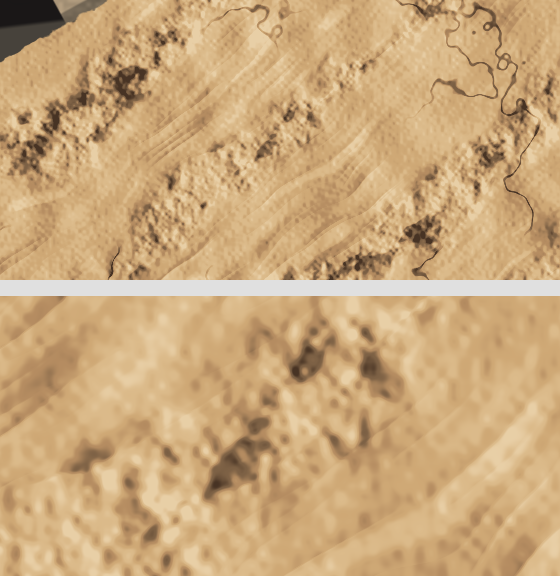
Top, the full canvas; bottom, a detail of the centre.
This texture is drawn by a WebGL 1 fragment shader. Its source:

```glsl
precision highp float;
// Sunlit dry earth: smooth, combed folds between crumbling diagonal bands.
// A noise height field is lit by its slope toward a low sun, then pits and
// cracks are darkened and the tone is coloured; a shaded kerb fills one corner.
uniform vec2 u_resolution;

const float GRAIN_ANGLE = 0.733;
const float BAND_SPACING = 0.53;
const vec2 SUN = vec2(0.96, 0.28);

float hash(vec2 p) {
  return fract(sin(dot(p, vec2(127.1, 311.7))) * 43758.5453);
}

float noise(vec2 p) {
  vec2 i = floor(p), f = fract(p);
  f = f * f * (3.0 - 2.0 * f);
  return mix(mix(hash(i), hash(i + vec2(1.0, 0.0)), f.x),
             mix(hash(i + vec2(0.0, 1.0)), hash(i + 1.0), f.x), f.y);
}

float fbm(vec2 p) {
  float sum = 0.0, amp = 0.533;
  for (int i = 0; i < 4; i++) {
    sum += amp * noise(p);
    p = mat2(1.6, 1.2, -1.2, 1.6) * p + 7.3;
    amp *= 0.5;
  }
  return sum;
}

float ridge(vec2 p) {
  return 1.0 - abs(2.0 * noise(p) - 1.0);
}

vec2 rotate(vec2 p, float a) {
  float c = cos(a), s = sin(a);
  return vec2(c * p.x + s * p.y, c * p.y - s * p.x);
}

// x runs along the grain, y across it, bent by slow noise
vec2 grainCoords(vec2 p) {
  vec2 g = rotate(p, GRAIN_ANGLE);
  g.y += 0.10 * (noise(p * 3.1 + 4.0) - 0.5) + 0.025 * (noise(p * 9.0) - 0.5);
  return g;
}

// 1 in the crumbled bands, 0 on the smooth ground between them
float roughness(vec2 p, vec2 g) {
  float d = abs(fract((g.y - 0.25) / BAND_SPACING + 0.5) - 0.5) * BAND_SPACING;
  d += 0.22 * (fbm(p * 5.0 + 2.0) - 0.5);
  return 1.0 - smoothstep(0.02, 0.13, d);
}

float height(vec2 p) {
  vec2 g = grainCoords(p);
  float rough = roughness(p, g);
  float folded = smoothstep(0.4, 0.7, noise(g * vec2(2.0, 4.0) + 11.0)) * (1.0 - rough);
  float h = 0.060 * noise(p * 3.0) + 0.022 * noise(p * 9.0 + 3.0);
  h += 0.014 * noise(g * vec2(3.0, 15.0));
  h += folded * (0.018 * ridge(g * vec2(2.2, 13.0) + 5.0) + 0.005 * ridge(g * vec2(4.0, 34.0)));
  h += 0.0030 * noise(g * vec2(9.0, 52.0)) + 0.0022 * noise(p * 75.0);
  h += rough * (0.022 * noise(p * 19.0) + 0.010 * noise(p * 42.0) + 0.0045 * noise(p * 85.0));
  return h;
}

float slopeToSun(vec2 p) {
  float e = 0.004;
  return (height(p - SUN * e) - height(p + SUN * e)) / (2.0 * e);
}

// shadowed hollows and thin wandering cracks
float hollows(vec2 p, vec2 g, float rough) {
  float pit = smoothstep(0.61, 0.72, fbm(g * vec2(8.0, 13.0) + 3.0)) * rough;
  float line = abs(fbm(p * 3.6 + 8.0) - 0.5);
  float patches = smoothstep(0.48, 0.66, noise(p * 3.3 + 21.0));
  float crack = (1.0 - smoothstep(0.003, 0.013, line)) * patches;
  return max(pit * (0.6 + 0.4 * noise(p * 50.0)), 0.8 * crack);
}

vec3 earthColor(float t) {
  vec3 c = mix(vec3(0.28, 0.20, 0.14), vec3(0.49, 0.38, 0.27), smoothstep(0.0, 0.22, t));
  c = mix(c, vec3(0.71, 0.55, 0.38), smoothstep(0.22, 0.43, t));
  c = mix(c, vec3(0.81, 0.66, 0.46), smoothstep(0.43, 0.57, t));
  c = mix(c, vec3(0.86, 0.73, 0.54), smoothstep(0.57, 0.71, t));
  return mix(c, vec3(0.91, 0.81, 0.65), smoothstep(0.71, 0.88, t));
}

// shaded paving with a pale kerb block
vec3 kerbColor(vec2 p, float edge) {
  float lit = smoothstep(0.01, -0.01, p.y - 0.9 - 0.12 * p.x);
  vec3 paving = mix(vec3(0.10, 0.09, 0.09), vec3(0.28, 0.26, 0.23), lit);
  vec2 q = rotate(p - vec2(0.31, 1.03), 0.5);
  vec2 d = abs(q) - vec2(0.12, 0.07);
  vec3 block = mix(vec3(0.46, 0.41, 0.34), vec3(0.66, 0.58, 0.47), smoothstep(-0.03, -0.02, q.y));
  block *= 0.9 + 0.2 * noise(p * 60.0);
  return mix(paving, block, 1.0 - smoothstep(-edge, edge, max(d.x, d.y)));
}

void main() {
  vec2 p = gl_FragCoord.xy / u_resolution.y;
  vec2 g = grainCoords(p);
  float rough = roughness(p, g);

  float tone = 0.62 + 0.65 * slopeToSun(p) + 0.12 * (fbm(p * 2.2 + 15.0) - 0.5);
  float glint = smoothstep(0.80, 0.93, noise(g * vec2(4.0, 19.0) + 31.0));
  tone += 0.16 * glint * (1.0 - rough) - 0.50 * hollows(p, g, rough);
  vec3 color = earthColor(clamp(tone, 0.0, 1.0));

  // ragged border between the earth and the paved corner
  float border = p.y - 0.78 - 0.56 * p.x + 0.04 * (fbm(p * 22.0) - 0.5);
  color = mix(color, kerbColor(p, 0.004), smoothstep(-0.004, 0.004, border));
  gl_FragColor = vec4(color, 1.0);
}
```
